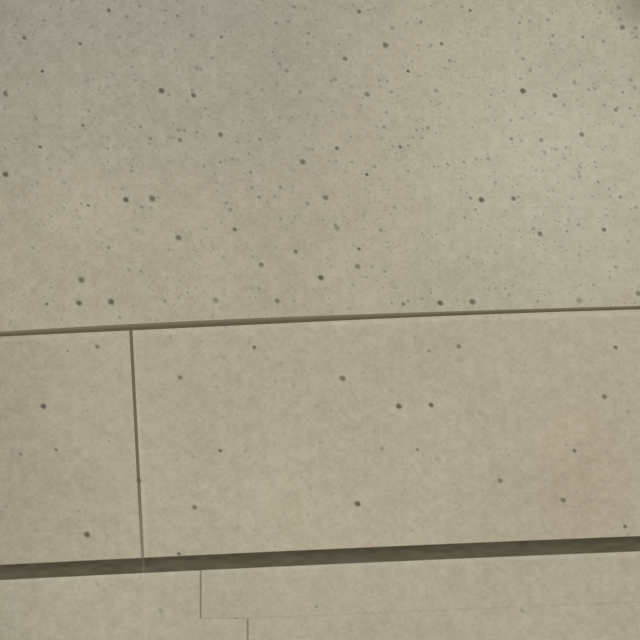
This texture is drawn by a WebGL 2 fragment shader. Its source:

```glsl
#version 300 es
precision highp float;
// Speckled stone slabs parted by thin joints and one wide dark groove.
uniform vec2 u_resolution;
out vec4 fragColor;

float hash(vec2 p) {
    return fract(sin(dot(p, vec2(127.1, 311.7))) * 43758.5453);
}

float noise(vec2 p) {
    vec2 i = floor(p), f = fract(p);
    f = f * f * (3.0 - 2.0 * f);
    return mix(mix(hash(i), hash(i + vec2(1, 0)), f.x),
               mix(hash(i + vec2(0, 1)), hash(i + vec2(1, 1)), f.x), f.y);
}

// Soft stripe around zero distance
float stripe(float d, float halfWidth, float blur) {
    return 1.0 - smoothstep(halfWidth - blur, halfWidth + blur, abs(d));
}

// Slanted oval grains, one candidate in each grid cell
float specks(vec2 p, float cells, float density) {
    vec2 g = p * cells, id = floor(g);
    float sum = 0.0;
    for (int y = -1; y <= 1; y++)
    for (int x = -1; x <= 1; x++) {
        vec2 cell = id + vec2(x, y);
        float seed = hash(cell + cells);
        vec2 d = g - cell - vec2(hash(cell + 17.3), hash(cell + 41.9));
        d = vec2(d.x + 0.5 * d.y, d.y - 0.3 * d.x);
        float radius = mix(0.22, 0.5, hash(cell + 73.1));
        float grain = 1.0 - smoothstep(0.25 * radius, radius, length(d));
        sum += grain * step(seed, density) * mix(0.35, 1.0, hash(cell + 5.7));
    }
    return min(sum, 1.0);
}

void main() {
    vec2 uv = gl_FragCoord.xy / u_resolution;
    float blur = max(0.0012, 0.7 / u_resolution.y);

    // Slightly bowed lines that divide the slabs
    float bow = uv.x * (1.0 - uv.x);
    float seam = uv.y - (0.478 + 0.0415 * uv.x + 0.014 * bow);
    float groove = uv.y - (0.1055 + 0.045 * uv.x + 0.006 * bow);
    float upper = smoothstep(-0.003, 0.003, seam);
    float lower = 1.0 - smoothstep(-0.003, 0.003, groove);

    // Stone tone, cool above and warm between the joints
    vec3 topStone = mix(vec3(0.665, 0.640, 0.555), vec3(0.625, 0.602, 0.545),
                        smoothstep(0.55, 1.0, uv.y) * (1.0 - smoothstep(0.3, 0.8, uv.x)));
    vec2 sheen = (uv - vec2(0.87, 0.77)) / vec2(0.22, 0.26);
    topStone += vec3(0.035, 0.042, 0.047) * exp(-dot(sheen, sheen));
    vec3 middleStone = mix(vec3(0.655, 0.622, 0.540), vec3(0.682, 0.645, 0.560),
                           smoothstep(0.0, 0.45, uv.x));
    vec2 stain = (uv - vec2(0.91, 0.25)) / vec2(0.07, 0.09);
    middleStone -= vec3(0.012, 0.022, 0.025) * exp(-dot(stain, stain));
    vec3 color = mix(middleStone, topStone, upper);
    color = mix(color, vec3(0.667, 0.642, 0.562), lower);
    color *= 1.0 - 0.16 * (1.0 - smoothstep(0.0, 0.06, length(uv - 1.0)));
    color *= 1.0 - 0.03 * (1.0 - smoothstep(0.0, 0.14, uv.x));

    // Mottling and mineral grains
    color += 0.024 * (noise(uv * 9.0) - 0.5) * vec3(1.0, 0.9, 0.75);
    color += 0.028 * (noise(uv * 75.0) - 0.5);
    color += 0.036 * (noise(uv * 210.0) - 0.5);
    float grainy = mix(0.45, 1.0, upper) * (1.0 - 0.5 * lower);
    float dense = mix(0.75, 1.0, smoothstep(0.5, 0.75, uv.y));
    float fine = specks(uv, 150.0, 0.22 * dense);
    float medium = specks(uv + 3.1, 92.0, 0.10 * dense);
    float coarse = specks(uv + 7.7, 62.0, mix(0.006, 0.025, upper));
    color = mix(color, vec3(0.46, 0.43, 0.37), 0.36 * fine * grainy);
    color = mix(color, vec3(0.38, 0.37, 0.34), 0.45 * medium * grainy);
    color = mix(color, vec3(0.27, 0.25, 0.21), 0.75 * coarse * (1.0 - 0.6 * lower));

    // Long thin seam, thickest left of the centre
    float seamWidth = 0.0027 + 0.0024 * exp(-pow((uv.x - 0.3) / 0.36, 2.0));
    vec3 seamColor = mix(vec3(0.35, 0.32, 0.25), vec3(0.46, 0.43, 0.35),
                         smoothstep(-0.6, 1.0, seam / seamWidth));
    color += 0.025 * stripe(seam + 0.009, 0.003, 0.003);
    color = mix(color, seamColor, 0.92 * stripe(seam, seamWidth, blur));

    // Leaning upright joint in the middle slab
    float lean = uv.x - (0.2045 + 0.052 * (0.482 - uv.y));
    float between = (1.0 - upper) * (1.0 - lower);
    float jointFade = mix(0.55, 0.85, smoothstep(0.12, 0.3, uv.y));
    color = mix(color, vec3(0.38, 0.35, 0.28), jointFade * between * stripe(lean, 0.0024, blur));
    color += 0.02 * between * stripe(lean - 0.006, 0.002, 0.002);

    // Stepped joints in the bottom slab
    float shelf = uv.y - 0.034;
    float above = smoothstep(-blur, blur, shelf);
    float stepX = uv.x - mix(0.387, 0.3135, above);
    color = mix(color, vec3(0.45, 0.42, 0.35), 0.7 * lower * stripe(stepX, 0.0015, blur));
    float ledge = stripe(shelf, 0.001, blur) * stripe(uv.x - 0.35, 0.037, 0.002);
    float crease = stripe(shelf - 0.042 * (uv.x - 0.387), 0.0015, 0.0015) * step(0.387, uv.x);
    color -= lower * (0.06 * ledge + 0.022 * crease);

    // Wide groove with a darker upper lip
    vec3 grooveColor = mix(vec3(0.35, 0.33, 0.265), vec3(0.30, 0.28, 0.22),
                           smoothstep(-0.004, 0.010, groove));
    grooveColor += 0.05 * (noise(uv * vec2(60.0, 180.0)) - 0.5);
    grooveColor += 0.05 * stripe(uv.x - 0.224, 0.002, 0.001);
    color += 0.022 * stripe(groove + 0.015, 0.003, 0.003);
    color = mix(color, grooveColor, stripe(groove, 0.0118, 1.3 * blur));

    fragColor = vec4(color, 1.0);
}
```
